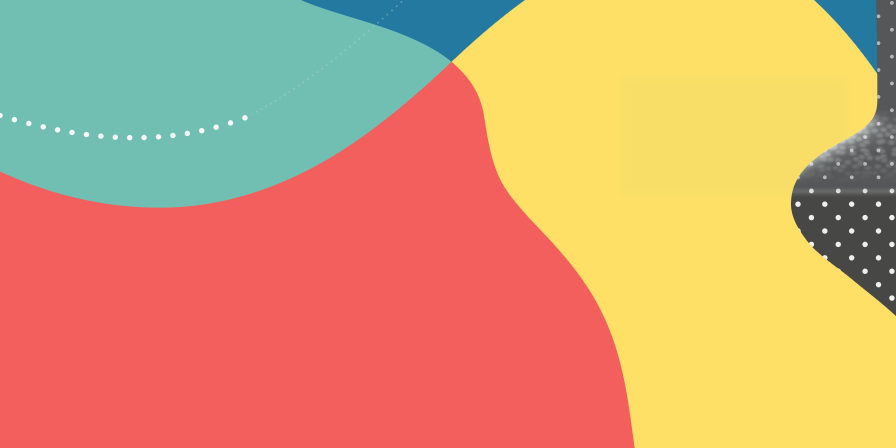
Reproduce this background procedurally as a WebGL 1 fragment shader.

```glsl
precision highp float;
// Flat abstract background: two smooth contours cross and split the canvas into
// teal, blue, red and yellow fields; a dotted dark shape enters from the right.
// Contours are chained cubic Hermite spans on a 768 x 384 design grid, y down.

uniform vec2 u_resolution;

const vec2 GRID = vec2(768.0, 384.0);
const vec3 RED = vec3(0.953, 0.373, 0.361);
const vec3 YELLOW = vec3(0.996, 0.878, 0.400);
const vec3 OLIVE_YELLOW = vec3(0.965, 0.870, 0.400);
const vec3 TEAL = vec3(0.440, 0.750, 0.700);
const vec3 BLUE = vec3(0.140, 0.475, 0.630);
const vec3 CHARCOAL = vec3(0.280, 0.278, 0.275);
const vec3 SLATE = vec3(0.345, 0.355, 0.365);
const vec3 PALE = vec3(0.800, 0.820, 0.810);
const vec3 WHITE = vec3(0.970);

// Cubic between knots (position, value, slope); returns (value, slope).
vec2 span(float t, vec3 a, vec3 b) {
  float h = b.x - a.x;
  float u = (t - a.x) / h;
  float rise = b.y - a.y;
  float m0 = a.z * h;
  float m1 = b.z * h;
  float c2 = 3.0 * rise - 2.0 * m0 - m1;
  float c3 = m0 + m1 - 2.0 * rise;
  return vec2(a.y + u * (m0 + u * (c2 + u * c3)),
              (m0 + u * (2.0 * c2 + 3.0 * c3 * u)) / h);
}

vec2 chain(float t, vec3 a, vec3 b, vec3 c, vec3 d, vec3 e) {
  if (t < b.x) return span(t, a, b);
  if (t < c.x) return span(t, b, c);
  if (t < d.x) return span(t, c, d);
  return span(t, d, e);
}

// Bowl-shaped contour: y from x.
vec2 bowl(float x) {
  return chain(x, vec3(0.0, 147.0, 0.46), vec3(137.0, 178.0, 0.0),
    vec3(280.0, 137.0, -0.58), vec3(387.0, 53.0, -0.95), vec3(450.0, 0.0, -0.72));
}

// Wavy descending contour: x from y.
vec2 wave(float y) {
  if (y < 150.0)
    return chain(y, vec3(0.0, 258.0, 2.2), vec3(24.0, 330.0, 2.9),
      vec3(53.0, 387.0, 1.2), vec3(100.0, 415.0, 0.16), vec3(150.0, 427.0, 0.42));
  return chain(y, vec3(150.0, 427.0, 0.42), vec3(200.0, 466.0, 0.95),
    vec3(250.0, 506.0, 0.62), vec3(384.0, 544.0, 0.14), vec3(420.0, 549.0, 0.14));
}

// Left side of the dark shape: x from y.
vec2 coast(float y) {
  if (y < 175.0)
    return chain(y, vec3(0.0, 751.0, 0.02), vec3(80.0, 752.0, 0.0),
      vec3(110.0, 740.0, -1.3), vec3(128.0, 710.0, -1.6), vec3(175.0, 678.0, 0.0));
  return chain(y, vec3(175.0, 678.0, 0.0), vec3(208.0, 693.0, 0.8),
    vec3(240.0, 731.0, 1.2), vec3(271.0, 768.0, 1.05), vec3(384.0, 890.0, 1.05));
}

// Approximate signed distance from a contour, and its smooth coverage.
float offset(float s, vec2 contour) {
  return (s - contour.x) / sqrt(1.0 + contour.y * contour.y);
}

float cover(float dist, float px) {
  return clamp(0.5 + dist / px, 0.0, 1.0);
}

// Dots at regular x steps along a contour.
float beads(vec2 p, vec2 contour, float pitch, float radius, float px) {
  float dx = (fract(p.x / pitch + 0.5) - 0.5) * pitch;
  float dy = p.y - contour.x - contour.y * -dx;
  return cover(radius - length(vec2(dx, dy)), px);
}

// Staggered lattice of dots.
float lattice(vec2 p, float pitch, float radius, float px) {
  vec2 a = abs(fract(p / pitch) - 0.5);
  vec2 b = 0.5 - a;
  return cover(radius - pitch * min(length(a), length(b)), px);
}

vec2 hash2(vec2 c) {
  return fract(sin(vec2(dot(c, vec2(12.7, 31.1)), dot(c, vec2(26.9, 18.3)))) * 4375.5);
}

// Distance to the nearest scattered feature point.
float cellular(vec2 p) {
  float nearest = 2.0;
  for (int j = -1; j <= 1; j++)
    for (int i = -1; i <= 1; i++) {
      vec2 cell = floor(p) + vec2(float(i), float(j));
      nearest = min(nearest, length(cell + hash2(cell) - p));
    }
  return nearest;
}

// Charcoal with white dots, turning grainy and pale near the upper notch.
vec3 darkFill(vec2 p, float inside, float px) {
  float upper = 1.0 - smoothstep(155.0, 170.0, p.y);
  float notch = smoothstep(92.0, 112.0, p.y) * (1.0 - smoothstep(132.0, 160.0, p.y));
  float grain = 1.0 - smoothstep(0.1, 0.7, cellular(p / vec2(7.0, 5.0)));
  vec3 color = mix(CHARCOAL, SLATE, upper * 0.8);
  color = mix(color, PALE, notch * (0.25 * grain + 0.75 * exp(-max(inside, 0.0) / 7.0)));
  color = mix(color, PALE, 0.2 * exp(-pow((p.y - 164.0) / 3.0, 2.0)));
  float dots = lattice(p - vec2(707.0, 175.0) - 11.5, 23.0, mix(2.3, 1.6, upper), px);
  return mix(color, WHITE, dots * mix(0.95, 0.6, upper));
}

void main() {
  vec2 uv = gl_FragCoord.xy / u_resolution;
  vec2 p = vec2(uv.x, 1.0 - uv.y) * GRID;
  float px = GRID.y / u_resolution.y;

  // Four fields around the crossing, with a faint tint inside the yellow.
  float right = cover(offset(p.x, wave(p.y)), px);
  float below = cover(offset(p.y, bowl(p.x)), px);
  vec2 tint = smoothstep(vec2(0.0), vec2(12.0), vec2(104.0, 57.0) - abs(p - vec2(629.0, 117.0)));
  vec3 yellow = mix(YELLOW, OLIVE_YELLOW, 0.7 * tint.x * tint.y);
  vec3 color = mix(mix(TEAL, BLUE, right), mix(RED, yellow, right), below);

  // White beads, then a faint fine trail rising to the top.
  if (p.x < 216.0) {
    vec2 arc = span(p.x, vec3(0.0, 99.0, 0.30), vec3(210.0, 101.0, -0.38));
    color = mix(color, WHITE, beads(p, arc, 12.35, 2.3, px));
  } else if (p.x < 348.0) {
    vec2 trail = span(p.x, vec3(210.0, 101.0, -0.5), vec3(346.0, 0.0, -0.9));
    color = mix(color, PALE, 0.35 * beads(p, trail, 4.0, 0.8, px));
  }

  float inside = offset(p.x, coast(p.y));
  color = mix(color, darkFill(p, inside, px), cover(inside, px));
  gl_FragColor = vec4(color, 1.0);
}
```
